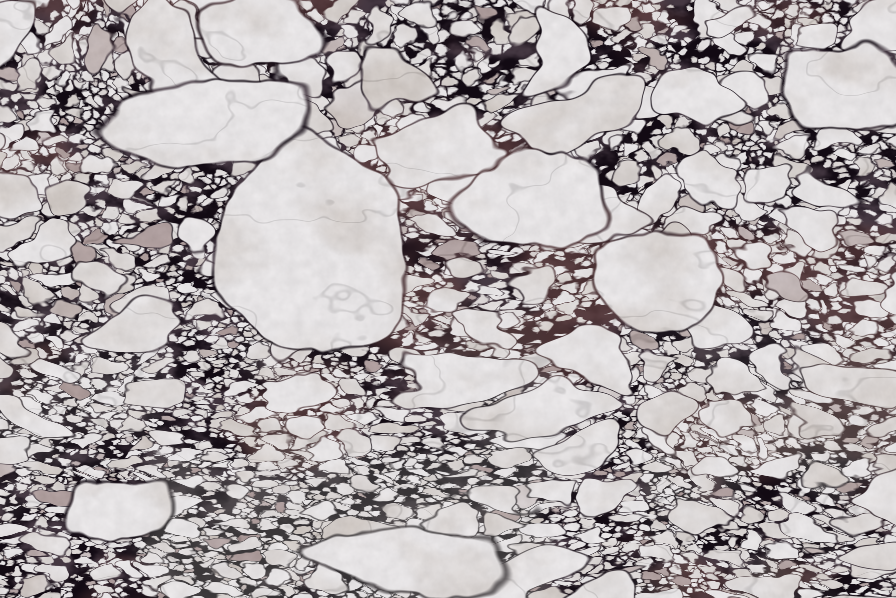
Give the GLSL for this texture, as a Shadertoy shader.

```glsl
// Breccia marble: pale angular fragments of many sizes in a dark purple matrix.

const vec3 WHITE  = vec3(0.90, 0.89, 0.895);
const vec3 CREAM  = vec3(0.79, 0.76, 0.74);
const vec3 ROSE   = vec3(0.62, 0.54, 0.54);
const vec3 INK    = vec3(0.07, 0.04, 0.075);
const vec3 PLUM   = vec3(0.27, 0.22, 0.26);
const vec3 MAROON = vec3(0.38, 0.25, 0.25);
const vec3 MOSS   = vec3(0.33, 0.33, 0.32);

const int LAYERS = 5;
const int BOULDERS = 8;

// Centre and half size of the largest stones, in canvas heights.
const vec4 BOULDER[BOULDERS] = vec4[](
    vec4(0.54, 0.56, 0.20, 0.19), vec4(0.35, 0.80, 0.20, 0.075),
    vec4(0.90, 0.665, 0.15, 0.09), vec4(1.42, 0.855, 0.14, 0.075),
    vec4(1.10, 0.54, 0.11, 0.09), vec4(0.69, 0.06, 0.19, 0.065),
    vec4(0.43, 0.95, 0.12, 0.07), vec4(0.205, 0.15, 0.115, 0.06));

float hash(vec2 p) {
    return fract(sin(dot(p, vec2(127.1, 311.7))) * 43758.5453);
}

vec2 hash2(vec2 p) {
    return vec2(hash(p), hash(p + 17.3));
}

float noise(vec2 p) {
    vec2 i = floor(p), f = fract(p);
    f = f * f * (3.0 - 2.0 * f);
    return mix(mix(hash(i), hash(i + vec2(1, 0)), f.x),
               mix(hash(i + vec2(0, 1)), hash(i + vec2(1, 1)), f.x), f.y);
}

float fbm(vec2 p) {
    float sum = 0.0, amp = 0.5;
    for (int i = 0; i < 4; i++) {
        sum += amp * noise(p);
        p = mat2(1.6, 1.2, -1.2, 1.6) * p + 5.7;
        amp *= 0.5;
    }
    return sum / 0.9375;
}

vec2 wobble(vec2 p) {
    return vec2(noise(p), noise(p + 31.7)) - 0.5;
}

// Rounded Voronoi cell: x = distance inside its border, yz = cell id.
vec3 shard(vec2 u) {
    vec2 base = floor(u), id = base, toSeed = vec2(0.0);
    float nearest = 9.0;
    for (int y = -1; y <= 1; y++)
    for (int x = -1; x <= 1; x++) {
        vec2 cell = base + vec2(x, y);
        vec2 r = cell + hash2(cell) - u;
        if (dot(r, r) < nearest) { nearest = dot(r, r); id = cell; toSeed = r; }
    }
    float sum = 0.0;
    for (int y = -2; y <= 2; y++)
    for (int x = -2; x <= 2; x++) {
        if (x == 0 && y == 0) continue;
        vec2 cell = id + vec2(x, y);
        vec2 r = cell + hash2(cell) - u;
        float border = dot(0.5 * (toSeed + r), normalize(r - toSeed));
        sum += exp2(-20.0 * border);
    }
    return vec3(-log2(sum) / 20.0, id);
}

// Irregular convex stone, positive inside.
float boulder(vec2 p, vec2 center, vec2 halfSize, float seed) {
    vec2 v = (p - center) / halfSize;
    float sum = 0.0;
    for (int i = 0; i < 7; i++) {
        float k = float(i);
        float angle = (k + 0.7 * hash(vec2(k, seed))) * 0.8976;
        float reach = mix(0.68, 1.0, hash(vec2(seed, k + 9.0)));
        sum += exp2(18.0 * (dot(v, vec2(cos(angle), sin(angle))) - reach));
    }
    return -log2(sum) / 18.0 * min(halfSize.x, halfSize.y);
}

vec3 matrixColor(vec2 p) {
    vec3 col = mix(INK, PLUM, smoothstep(0.38, 0.75, fbm(p * vec2(22.0, 34.0))));
    float low = smoothstep(0.6, 0.1, p.y);
    float stain = smoothstep(0.5, 0.7, fbm(p * vec2(4.0, 7.0) + 3.0));
    col = mix(col, MAROON, stain * 0.7);
    return mix(col, MOSS, 0.6 * low * smoothstep(0.35, 0.65, fbm(p * 6.0 + 8.0)));
}

vec3 stoneColor(vec2 p, float tone) {
    float cloud = fbm(p * vec2(9.0, 13.0) + tone * 40.0);
    vec3 col = mix(WHITE, CREAM, clamp(0.55 * tone * tone + 1.8 * (cloud - 0.48), 0.0, 1.0));
    col = mix(col, ROSE, 0.75 * smoothstep(0.9, 0.97, tone));
    float vein = abs(fbm(p * vec2(5.0, 8.0) + tone * 19.0) - 0.5);
    col -= 0.09 * smoothstep(0.012, 0.0, vein);
    return col + 0.07 * (fbm(p * 70.0) - 0.5);
}

// Lays one stone with a dark, uneven rim over what lies below.
vec3 layStone(vec3 below, vec3 stone, vec3 rim, float d, float width, float soft) {
    vec3 col = mix(below, rim, 0.8 * smoothstep(-width - soft, -width * 0.4, d));
    return mix(col, stone, smoothstep(-soft, soft, d));
}

void mainImage(out vec4 fragColor, in vec2 fragCoord) {
    vec2 p = fragCoord / iResolution.y;
    float soft = 0.0015 + 0.3 / iResolution.y;
    vec3 ground = matrixColor(p), col = ground;

    // Fragments flatten towards the bottom and follow a gentle flow.
    vec2 q = vec2(p.x, 2.2 * p.y - 0.5 * p.y * p.y) + 0.09 * wobble(p * 3.0);

    // Fine chips first, larger shards on top.
    for (int i = 0; i < LAYERS; i++) {
        float k = float(i), scale = 60.0 * pow(0.56, k);
        vec2 u = q * scale + k * 23.0;
        u += 0.5 * wobble(u * 1.4) + 0.16 * wobble(u * 4.5);
        vec3 s = shard(u);
        float crowd = mix(0.7, 1.3, noise(s.yz / scale * 4.0));
        if (hash(s.yz + 51.0) > mix(0.62, 0.22, k / 4.0) * crowd) continue;
        float gap = 0.04 + 0.11 * hash(s.yz + 77.0);
        vec3 stone = stoneColor(p, hash(s.yz + 93.0));
        col = layStone(col, stone, ground, (s.x - gap) / scale, 0.0008 * k, soft);
    }

    // Boulders.
    vec2 rough = p + 0.035 * wobble(p * 11.0) + 0.009 * wobble(p * 45.0);
    for (int i = 0; i < BOULDERS; i++) {
        vec4 b = BOULDER[i];
        float seed = float(i) + 2.0;
        float d = boulder(rough, b.xy, b.zw, seed);
        vec3 stone = stoneColor(p, 0.6 * hash(vec2(seed, 4.0)));
        col = layStone(col, stone, ground, d, 0.004, soft);
    }
    fragColor = vec4(clamp(col, 0.0, 1.0), 1.0);
}
```
